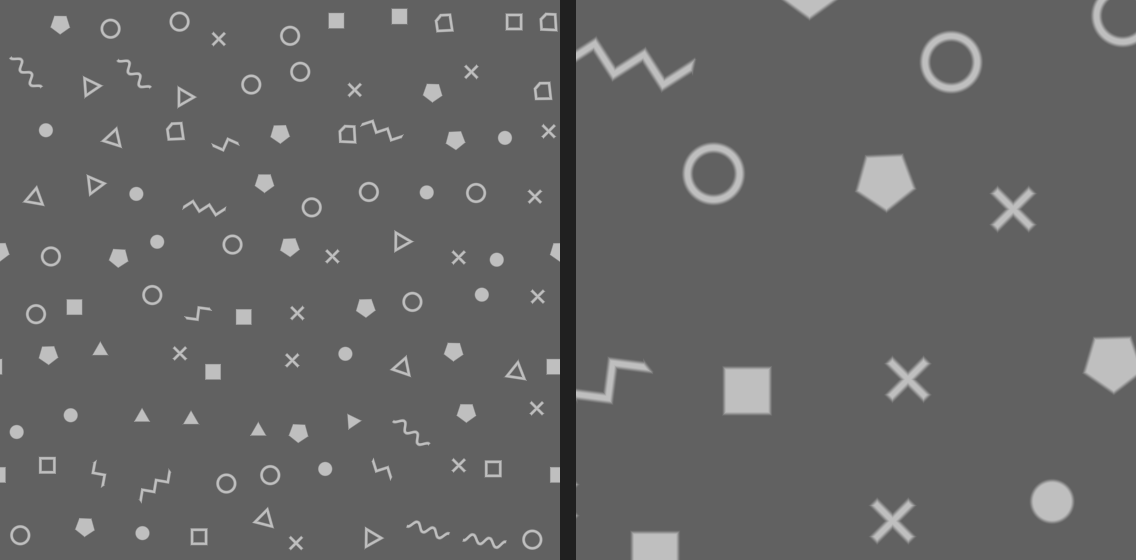
Left, the full canvas; right, a detail of the centre.
This pattern is drawn by a Shadertoy shader. Its source:

```glsl
// Scattered small light grey geometric shapes and squiggles on a dark grey ground.

const vec3 GROUND = vec3(0.38);
const vec3 INK = vec3(0.75);
const float STROKE = 0.024;   // half line width, in cells
const float GRID = 10.0;      // cells per canvas side

float hash(vec2 p) {
    vec3 q = fract(p.xyx * vec3(0.1031, 0.1030, 0.0973));
    q += dot(q, q.yzx + 33.33);
    return fract((q.x + q.y) * q.z);
}

vec2 rotate(vec2 p, float angle) {
    float c = cos(angle), s = sin(angle);
    return vec2(c * p.x + s * p.y, c * p.y - s * p.x);
}

float box(vec2 p, vec2 halfSize) {
    p = abs(p) - halfSize;
    return max(p.x, p.y);
}

float outline(float d) {
    return abs(d) - STROKE;
}

// Regular polygon with a flat top edge
float polygon(vec2 p, float sides, float inradius) {
    float sector = 6.28318 / sides;
    float a = mod(atan(p.x, p.y + 1e-5) + 0.5 * sector, sector) - 0.5 * sector;
    return length(p) * cos(a) - inradius;
}

float crossMark(vec2 p) {
    p = abs(p);
    if (p.y > p.x) p = p.yx;
    return box(p, vec2(0.155, STROKE));
}

// Square with one corner cut away and a leaning side
float cutSquare(vec2 p) {
    p.x += 0.1 * p.y;
    return max(box(p, vec2(0.13, 0.138)), dot(p, vec2(-0.707, 0.707)) - 0.12);
}

float zigzag(vec2 p, float halfLength) {
    float y = 0.075 * (4.0 * abs(fract(p.x / 0.3 - 0.25) - 0.5) - 1.0);
    return max(abs(p.y - y) * 0.707 - STROKE, abs(p.x) - halfLength);
}

float wave(vec2 p) {
    float slope = 1.4 * cos(21.0 * p.x);
    float d = abs(p.y - 0.067 * sin(21.0 * p.x)) / sqrt(1.0 + slope * slope);
    return max(d - STROKE, abs(p.x) - 0.38);
}

// Shuffles the cells into ranks 0..99, so each kind keeps its exact share
float shuffledRank(vec2 id) {
    float u = mod(id.x + floor(GRID * hash(vec2(id.y, 3.0))), GRID);
    float v = mod(id.y + floor(GRID * hash(vec2(u, 17.0))), GRID);
    u = mod(u + floor(GRID * hash(vec2(v, 41.0))), GRID);
    return u * GRID + v;
}

float shapeDistance(vec2 p, vec2 id) {
    float rank = shuffledRank(id);
    float turn = hash(id + 71.0);
    float tilt = (hash(id + 29.0) - 0.5) * 0.2;
    float side = step(0.65, turn);

    if (rank < 14.0) return polygon(rotate(p, tilt * 0.6), 5.0, 0.147);
    if (rank < 31.0) return outline(length(p) - 0.155);
    if (rank < 43.0) return length(p) - 0.124;
    if (rank < 57.0) return crossMark(rotate(p, 0.785 + 0.5 * step(0.85, turn)));
    if (rank < 64.0) return box(p, vec2(0.137));
    if (rank < 68.0) return outline(box(p, vec2(0.125)));
    if (rank < 78.0) {
        vec2 q = rotate(p, mix(-0.25, -1.5, side) + tilt);
        return outline(polygon(q * vec2(1, -1), 3.0, 0.09));
    }
    if (rank < 83.0) return polygon(rotate(p, -1.5 * side) * vec2(1, -1), 3.0, 0.08);
    if (rank < 88.0) return outline(cutSquare(rotate(p, tilt * 0.5)));
    if (rank < 95.0) {
        float halfLength = mod(rank, 2.0) < 0.5 ? 0.225 : 0.375;
        return zigzag(rotate(p, mix(-1.4, 1.0, turn)), halfLength);
    }
    return wave(rotate(p, mix(-0.95, 0.0, turn)));
}

void mainImage(out vec4 fragColor, in vec2 fragCoord) {
    float scale = GRID / min(iResolution.x, iResolution.y);
    vec2 p = fragCoord * scale;

    // Nearest shape over the surrounding cells of a staggered, jittered grid
    float d = 1.0;
    for (int j = -1; j <= 1; j++) {
        float row = floor(p.y) + float(j);
        float shift = 0.5 * mod(row, 2.0);
        for (int i = -1; i <= 1; i++) {
            float column = floor(p.x - shift) + float(i);
            vec2 id = mod(vec2(column, row), GRID);
            vec2 jitter = vec2(hash(id + 7.0), hash(id + 53.0)) - 0.5;
            vec2 center = vec2(column + shift, row) + 0.5 + 0.48 * jitter;
            d = min(d, shapeDistance(p - center, id));
        }
    }

    float edge = max(0.016, 0.75 * scale);
    fragColor = vec4(mix(INK, GROUND, smoothstep(-edge, edge, d)), 1.0);
}
```
